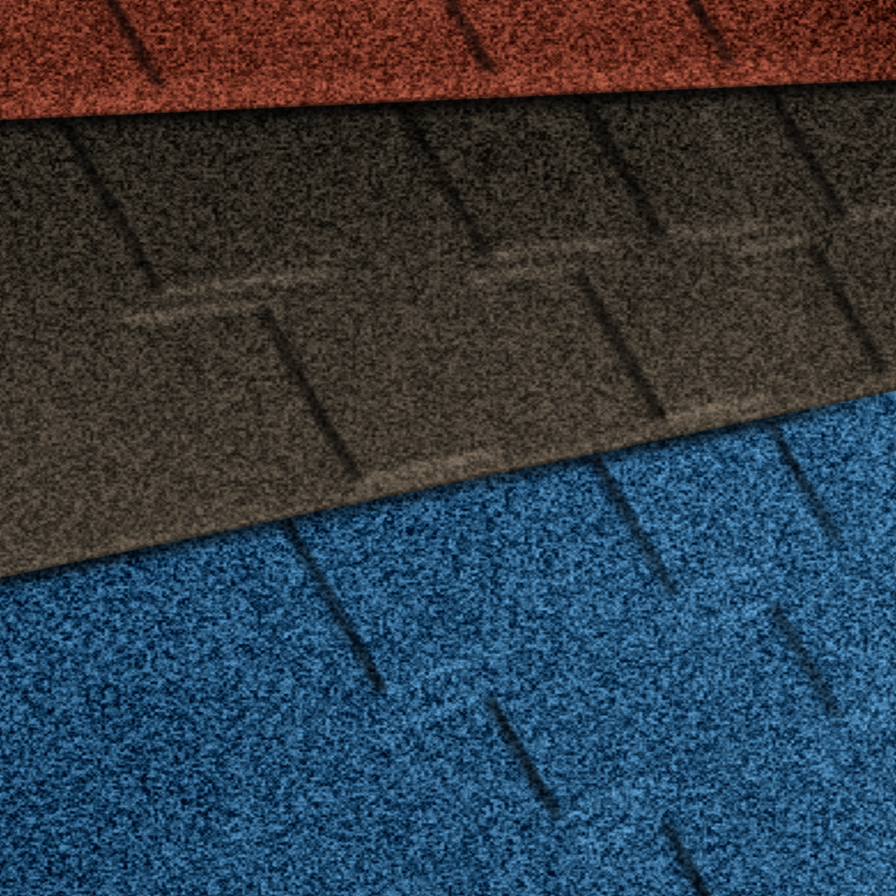
This texture is drawn by a WebGL 2 fragment shader. Its source:

```glsl
#version 300 es
precision highp float;
// Three overlapping panels of granule-coated roof shingles: red, brown and blue.

uniform vec2 u_resolution;
out vec4 fragColor;

const vec3 RED_DARK = vec3(0.37, 0.15, 0.10);
const vec3 RED_LIGHT = vec3(0.55, 0.26, 0.19);
const vec3 BROWN_DARK = vec3(0.18, 0.16, 0.13);
const vec3 BROWN_LIGHT = vec3(0.27, 0.24, 0.20);
const vec3 BLUE_DARK = vec3(0.08, 0.24, 0.37);
const vec3 BLUE_LIGHT = vec3(0.17, 0.36, 0.51);
const float LEAN = 0.57;      // sideways drift of a joint per unit of height
const float OFF = 3.0;        // joint position outside the canvas

float hash(vec2 p) {
    vec3 q = fract(p.xyx * 0.1031);
    q += dot(q, q.yzx + 33.33);
    return fract((q.x + q.y) * q.z);
}

float noise(vec2 p) {
    vec2 i = floor(p), f = fract(p);
    f = f * f * (3.0 - 2.0 * f);
    return mix(mix(hash(i), hash(i + vec2(1, 0)), f.x),
               mix(hash(i + vec2(0, 1)), hash(i + vec2(1, 1)), f.x), f.y);
}

// Height of a slanted line given as (start, slope)
float lineY(vec2 line, float x) { return line.x + line.y * x; }

float stroke(float d, float halfWidth) { return 1.0 - smoothstep(0.0, halfWidth, abs(d)); }

float span(float x, float a, float b, float soft) {
    return smoothstep(a - soft, a + soft, x) * (1.0 - smoothstep(b - soft, b + soft, x));
}

// Signed granule brightness around zero
float granules(vec2 p) {
    return 0.6 * noise(p * vec2(235.0, 290.0)) + 0.4 * noise(p * vec2(390.0, 450.0) + 71.0) - 0.5;
}

// One row of tabs: x is the raised light, y the groove shadow
vec2 course(vec2 p, vec2 lower, vec2 upper, vec4 feet, float lip) {
    vec2 relief = vec2(0.0);
    float wobble = (noise(p * vec2(28.0, 14.0)) - 0.5) * 0.006;
    float above = p.y - lineY(lower, p.x);
    float below = lineY(upper, p.x) - p.y;
    float inside = smoothstep(-0.006, 0.008, above) * smoothstep(-0.004, 0.010, below);
    for (int i = 0; i < 4; i++) {
        float foot = feet[i];
        float width = mix(0.23, 0.09, foot);
        float d = p.x - foot + LEAN * (p.y - lineY(lower, foot)) + wobble * 0.5;
        // Shadow groove: soft on the left, crisp on the right
        float groove = smoothstep(-0.020, -0.003, d) * (1.0 - smoothstep(0.0, 0.009, d));
        relief.y = max(relief.y, groove * inside * (0.75 + 0.5 * wobble / 0.006));
        // Faint worn seam on the far side of the tab
        float seam = stroke(d - mix(width, -width, lip), 0.011) * inside;
        // Raised ledge at the foot and lip at the top
        float ledge = stroke(above + wobble, 0.013) * span(d, 0.0, width, 0.010);
        float topLip = stroke(below + wobble, 0.012) * span(d, -width, 0.0, 0.010) * lip;
        relief.x = max(relief.x, max(0.28 * seam, max(ledge, topLip)));
    }
    return relief;
}

// Coat a panel with granules and apply its relief
vec3 coat(vec3 dark, vec3 light, float grain, float tone, vec2 relief, float raised) {
    vec3 c = mix(dark, light, 0.5 + grain + tone + relief.x * raised);
    return max(c, dark * 0.15) * (1.0 - 0.68 * relief.y);
}

void main() {
    vec2 p = gl_FragCoord.xy / u_resolution;
    float aa = 1.0 / u_resolution.y;
    float grain = granules(p);
    float mottle = noise(p * 6.0) - 0.5;

    vec2 redEdge = vec2(0.866, 0.045), brownEdge = vec2(0.355, 0.209);
    float aboveRed = p.y - lineY(redEdge, p.x);
    float aboveBrown = p.y - lineY(brownEdge, p.x);

    // Blue panel: three courses, brighter toward the right
    vec2 relief = course(p, vec2(0.09, 0.325), brownEdge, vec4(0.43, 0.755, 0.9375, OFF), 0.0);
    relief = max(relief, course(p, vec2(-0.133, 0.354), vec2(0.05, 0.32),
                                vec4(0.625, 0.9375, OFF, OFF), 1.0));
    relief = max(relief, course(p, vec2(-0.35, 0.34), vec2(-0.145, 0.31),
                                vec4(0.83, OFF, OFF, OFF), 1.0));
    float tone = 0.7 * (p.x - 0.5) + 0.4 * mottle;
    vec3 blue = coat(BLUE_DARK, BLUE_LIGHT, grain * 5.5, tone, relief, 0.6);
    float edgeShade = smoothstep(-0.022, 0.0, aboveBrown) * (0.55 + 0.5 * mottle);
    blue *= 1.0 - edgeShade * span(p.x, -0.2, 0.95, 0.10);

    // Brown panel: two courses and a worn lower rim
    relief = course(p, vec2(0.654, 0.11), redEdge, vec4(0.182, 0.547, 0.742, 0.944), 0.0);
    relief = max(relief, course(p, vec2(0.380, 0.205), vec2(0.628, 0.115),
                                vec4(0.404, 0.742, 0.99, OFF), 1.0));
    float rim = 1.0 - smoothstep(0.004, 0.026, aboveBrown);
    tone = 0.35 - 1.3 * smoothstep(0.40, 0.95, p.y) + 0.3 * p.x + 0.3 * mottle;
    vec3 brown = coat(BROWN_DARK, BROWN_LIGHT, grain * 4.0, tone + 0.6 * rim, relief, 1.3);
    brown *= 1.0 - 0.75 * smoothstep(-0.024, 0.0, aboveRed);
    brown *= mix(0.6, 1.0, smoothstep(0.0, 0.006, aboveBrown));

    // Red panel: one cropped course with a pale lower rim
    relief = course(p, vec2(0.897, 0.035), vec2(1.1, 0.0), vec4(0.182, 0.553, 0.82, OFF), 0.0);
    rim = 1.0 - smoothstep(0.008, 0.050, aboveRed);
    tone = 0.55 * rim - 0.35 + 0.4 * mottle - 0.4 * smoothstep(0.7, 1.0, p.x);
    vec3 red = coat(RED_DARK, RED_LIGHT, grain * 3.5, tone, relief, 0.25);
    red *= mix(0.6, 1.0, smoothstep(0.0, 0.006, aboveRed));

    // Stack the panels, each overlapping the one beneath
    vec3 color = mix(blue, brown, smoothstep(-aa, aa, aboveBrown));
    color = mix(color, red, smoothstep(-aa, aa, aboveRed));
    fragColor = vec4(color, 1.0);
}
```
